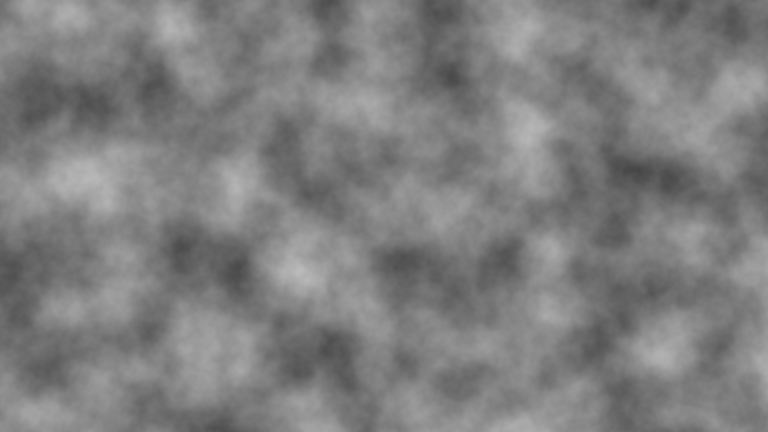
Give the GLSL for this texture, as a Shadertoy shader.

```glsl
// Soft grey cloud texture: fractal gradient noise around a middle grey.

const float CELLS_PER_HEIGHT = 5.0;
const int OCTAVES = 5;
const float GAIN = 0.5;
const float MEAN_GREY = 0.5;
const float CONTRAST = 0.295;
const float TAU = 6.2831853;

// Integer hash of a lattice point, from 0 to 1
float hash(ivec2 cell) {
    uvec2 q = uvec2(cell) * uvec2(1597334U, 3812015U);
    uint n = (q.x ^ q.y) * 747796U + 289133U;
    n = (n ^ (n >> 15)) * 2246822U;
    n = (n ^ (n >> 13)) * 326648U + n;
    n ^= n >> 16;
    return float(n & 65535U) / 65536.0;
}

// Slope contribution of one cell corner
float cornerSlope(ivec2 cell, ivec2 corner, vec2 local) {
    float angle = TAU * hash(cell + corner);
    return dot(vec2(cos(angle), sin(angle)), local - vec2(corner));
}

// Gradient noise with quintic blending, centred on zero
float gradientNoise(vec2 p) {
    ivec2 cell = ivec2(floor(p));
    vec2 f = fract(p);
    vec2 blend = f * f * f * (f * (f * 6.0 - 15.0) + 10.0);
    float low = mix(cornerSlope(cell, ivec2(0, 0), f),
                    cornerSlope(cell, ivec2(1, 0), f), blend.x);
    float high = mix(cornerSlope(cell, ivec2(0, 1), f),
                     cornerSlope(cell, ivec2(1, 1), f), blend.x);
    return mix(low, high, blend.y);
}

// Octaves of noise, each turned and shifted to hide the lattice
float fractalNoise(vec2 p, int octaves, float gain) {
    const mat2 TURN_AND_DOUBLE = 2.0 * mat2(0.8, 0.6, -0.6, 0.8);
    float sum = 0.0;
    float amplitude = 1.0;
    for (int i = 0; i < octaves; i++) {
        sum += amplitude * gradientNoise(p);
        p = TURN_AND_DOUBLE * p + vec2(17.3, 9.7);
        amplitude *= gain;
    }
    return sum;
}

void mainImage(out vec4 fragColor, in vec2 fragCoord) {
    vec2 p = fragCoord / iResolution.y * CELLS_PER_HEIGHT;
    float clouds = fractalNoise(p + vec2(31.4, 12.6), OCTAVES, GAIN);
    float grey = MEAN_GREY + CONTRAST * clouds;
    fragColor = vec4(vec3(grey), 1.0);
}
```
